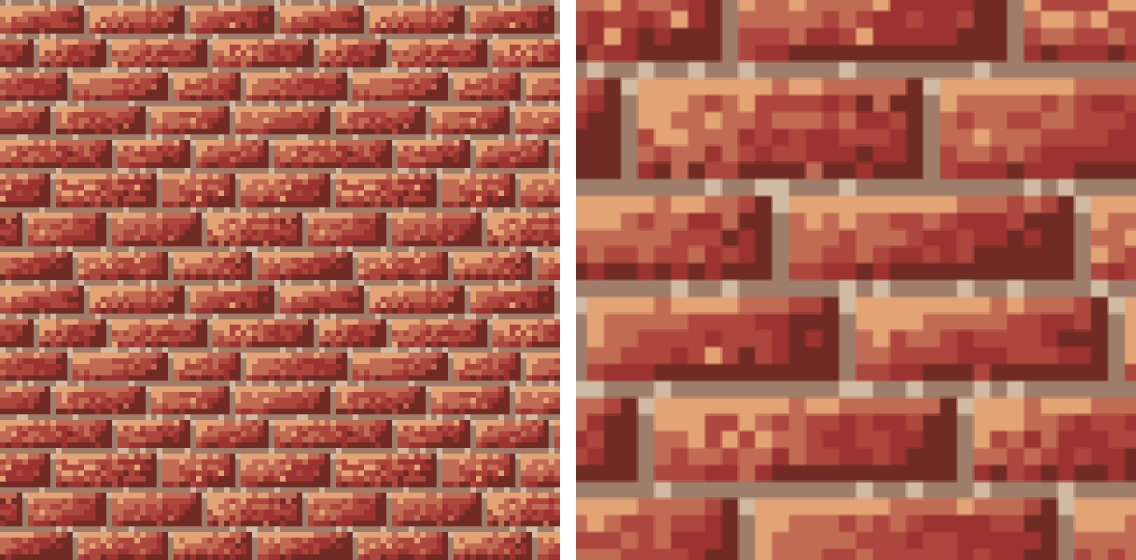
Left: the whole. Right: its middle third, enlarged.
This texture is drawn by a three.js fragment shader. Its source:

```glsl
// Pixel-art brick wall on a grid of 100 x 100 square cells, made of a 50-cell tile laid 2 x 2.
// Each tile has eight courses of three bricks; every brick is shaded by a diagonal
// gradient with cell noise, quantised to five tones, and set in speckled mortar.

varying vec2 vUv;

float hash(vec2 p) {
  return fract(sin(dot(p, vec2(127.1, 311.7))) * 43758.5453);
}

// First joint of a course, then the widths of its first two bricks, in cells
vec3 courseLayout(float course) {
  if (course < 1.0) return vec3(0.0, 16.0, 18.0);
  if (course < 2.0) return vec3(7.0, 13.0, 18.0);
  if (course < 3.0) return vec3(13.0, 18.0, 13.0);
  if (course < 4.0) return vec3(10.0, 17.0, 15.0);
  if (course < 5.0) return vec3(21.0, 14.0, 14.0);
  if (course < 6.0) return vec3(10.0, 19.0, 14.0);
  if (course < 7.0) return vec3(5.0, 15.0, 17.0);
  return vec3(14.0, 17.0, 15.0);
}

vec3 brickTone(float shade) {
  vec3 peach = vec3(0.89, 0.64, 0.46);
  vec3 terracotta = vec3(0.76, 0.42, 0.33);
  vec3 red = vec3(0.68, 0.28, 0.24);
  vec3 deepRed = vec3(0.61, 0.20, 0.19);
  vec3 maroon = vec3(0.44, 0.17, 0.14);
  vec3 tone = mix(peach, terracotta, step(0.13, shade));
  tone = mix(tone, red, step(0.36, shade));
  tone = mix(tone, deepRed, step(0.53, shade));
  return mix(tone, maroon, step(0.70, shade));
}

vec3 wall(vec2 uv) {
  // Cell inside the repeating tile, counted from the top
  vec2 cell = mod(floor(vec2(uv.x, 1.0 - uv.y) * 100.0) - vec2(0.0, 1.0), 50.0);

  // Courses are six cells high, except two of seven
  float course = floor(cell.y / 6.0);
  float top = course * 6.0;
  float height = 6.0;
  if (cell.y > 29.5) {
    float tall = min(floor((cell.y - 30.0) / 7.0), 2.0);
    course = 5.0 + tall;
    top = 30.0 + tall * 7.0;
    height = tall < 1.5 ? 7.0 : 6.0;
  }

  // Brick within the course; its last row and column are mortar
  vec3 layout3 = courseLayout(course);
  float x = mod(cell.x - layout3.x, 50.0);
  float y = cell.y - top;
  float brick = 0.0;
  float width = layout3.y;
  if (x >= layout3.y + layout3.z) {
    brick = 2.0;
    x -= layout3.y + layout3.z;
    width = 50.0 - layout3.y - layout3.z;
  } else if (x >= layout3.y) {
    brick = 1.0;
    x -= layout3.y;
    width = layout3.z;
  }
  float bodyWidth = width - 1.0;
  float bodyHeight = height - 1.0;
  float grain = hash(cell + 3.0);

  // Mortar with pale chips, and light caught at the head of each upright joint
  if (y >= bodyHeight || x >= bodyWidth) {
    float pale = y >= bodyHeight ? step(0.77, grain) : step(y, 0.5);
    return mix(vec3(0.62, 0.49, 0.42), vec3(0.82, 0.73, 0.64), pale);
  }

  // Diagonal gradient, rougher on some bricks than on others
  vec2 id = vec2(brick, course);
  float roughness = mix(0.22, 0.48, hash(id + 17.0));
  float shade = 0.5 * (x + 0.5) / bodyWidth + 0.35 * (y + 0.5) / bodyHeight;
  shade += roughness * (grain - 0.5) * (y < 0.5 ? 0.7 : 1.0);
  shade += 0.1 * (hash(id + 41.0) - 0.5);

  // Lit top edge, shadowed bottom and right edges, stray bright specks
  shade -= 0.18 * step(y, 0.5);
  shade += 0.20 * step(bodyHeight - 1.5, y);
  shade += 0.12 * step(bodyWidth - 2.5, x) + 0.45 * step(bodyWidth - 1.5, x);
  shade -= 0.35 * step(0.965, hash(cell + 71.0)) * step(x, bodyWidth - 2.5);
  return brickTone(shade);
}

void main() {
  // Average nearby samples to soften the cell edges
  vec3 color = vec3(0.0);
  for (int j = -1; j <= 1; j++) {
    for (int i = -1; i <= 1; i++) {
      color += wall(vUv + vec2(float(i), float(j)) * 0.0007);
    }
  }
  gl_FragColor = vec4(color / 9.0, 1.0);
}
```
